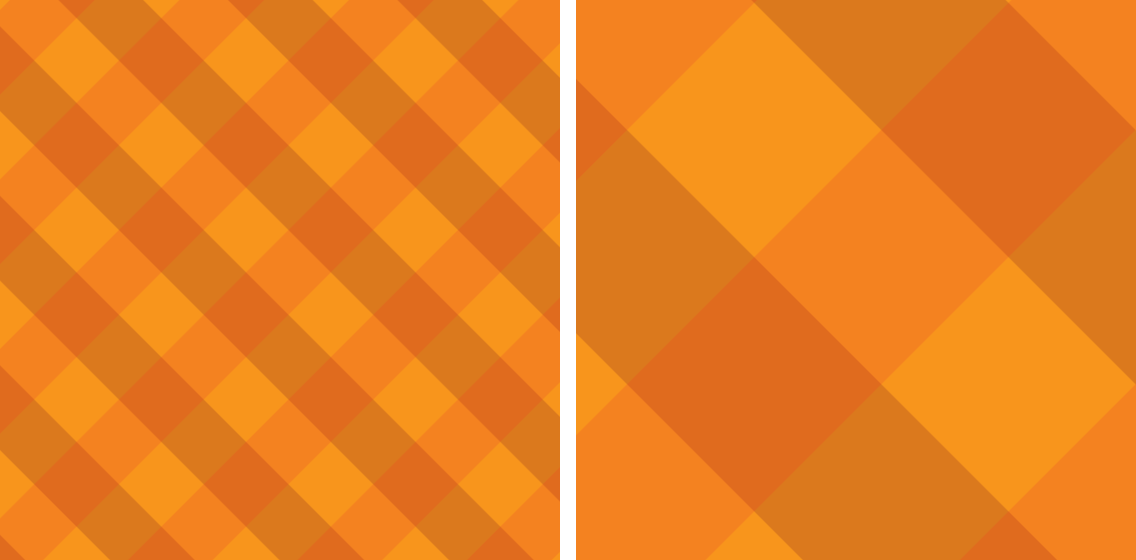
Left, the full canvas; right, a detail of the centre.
Reproduce this pattern procedurally as a Shadertoy shader.

```glsl
const float PERIOD = 0.3027;                 // lattice step along x and y
const vec2 CHECK_CENTRE = vec2(0.1367, 0.892); // centre of one yellow check
const float HALF_BAND = 0.25;                // half band width, in periods
const float EDGE_PIXELS = 0.9;               // softness of the band edges

const vec3 YELLOW = vec3(0.972, 0.584, 0.110);
const vec3 ORANGE = vec3(0.957, 0.510, 0.125);
const vec3 BROWN = vec3(0.859, 0.475, 0.114);
const vec3 RUST = vec3(0.878, 0.420, 0.118);

// Coverage of a band centred on every whole number of the coordinate
float bandMask(float coord, float softness) {
    float offset = abs(fract(coord + 0.5) - 0.5);
    return smoothstep(-softness, softness, HALF_BAND - offset);
}

void mainImage(out vec4 fragColor, in vec2 fragCoord) {
    float canvas = min(iResolution.x, iResolution.y);
    vec2 p = (fragCoord / canvas - CHECK_CENTRE) / PERIOD;

    // Diagonal coordinates change by sqrt(2) per unit of distance
    float softness = EDGE_PIXELS * sqrt(2.0) / (canvas * PERIOD);
    float redBand = bandMask(p.x - p.y + 0.5, softness);
    float darkBand = bandMask(p.x + p.y + 0.5, softness);

    // Two crossing sets of bands give four check colours
    vec3 light = mix(YELLOW, ORANGE, redBand);
    vec3 dark = mix(BROWN, RUST, redBand);
    fragColor = vec4(mix(light, dark, darkBand), 1.0);
}
```
